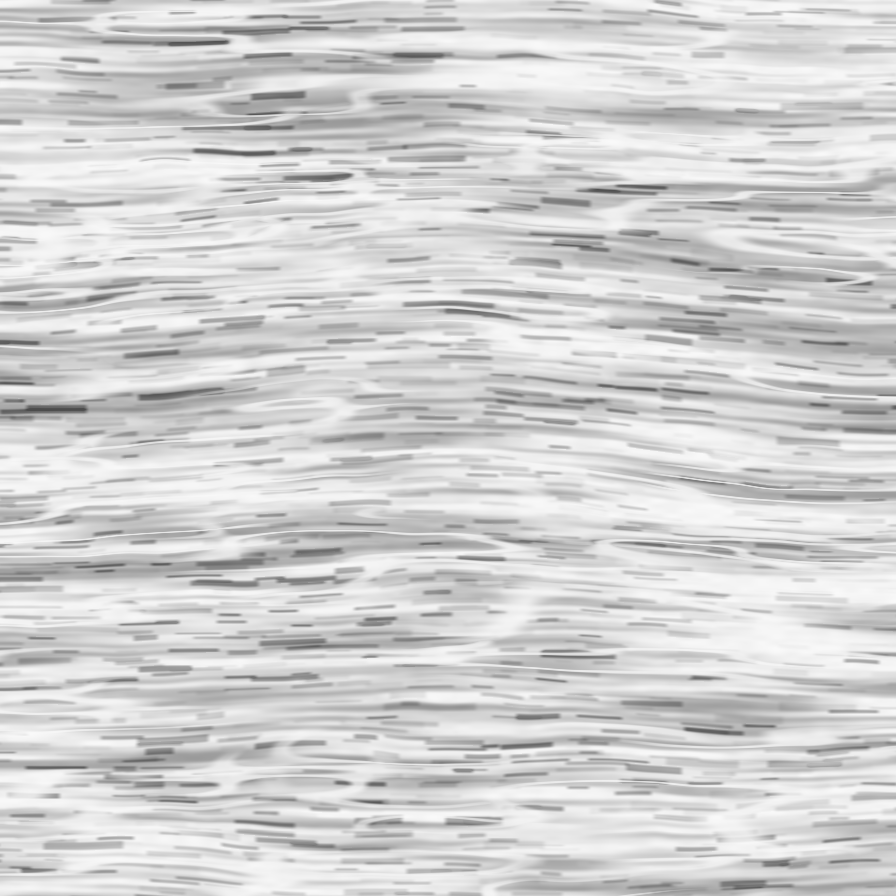
Write a Shadertoy shader that draws this texture.

```glsl
float hash(vec2 p) {
    return fract(sin(dot(p, vec2(127.1, 311.7))) * 43758.5453);
}

float noise(vec2 p) {
    vec2 cell = floor(p), f = fract(p);
    f = f * f * (3.0 - 2.0 * f);
    float low = mix(hash(cell), hash(cell + vec2(1, 0)), f.x);
    float high = mix(hash(cell + vec2(0, 1)), hash(cell + vec2(1, 1)), f.x);
    return mix(low, high, f.y);
}

// Blunt horizontal dashes, one at most per cell; returns their darkness
float dashes(vec2 p, vec2 cells, float seed) {
    vec2 g = p * cells;
    g.x += 37.0 * hash(vec2(floor(g.y), seed));
    vec2 id = floor(g) + seed * 19.0;
    vec2 halfSize = vec2(mix(0.12, 0.42, hash(id + 3.1)), mix(0.18, 0.36, hash(id + 5.7)));
    vec2 center = 0.5 + (0.45 - halfSize) * (2.0 * vec2(hash(id + 7.3), hash(id + 9.9)) - 1.0);
    vec2 d = (abs(fract(g) - center) - halfSize) / cells;
    vec2 inside = 1.0 - smoothstep(vec2(-0.004, -0.0018), vec2(0.004, 0.0014), d);
    float strength = hash(id + 1.7);
    return inside.x * inside.y * strength * strength * step(hash(id), 0.36);
}

// Thin pale lines that follow the contours of stretched noise
float veins(vec2 p, vec2 scale, float width) {
    float ridge = abs(noise(p * scale) - 0.5);
    float gate = smoothstep(0.35, 0.65, noise(p * vec2(4.0, 24.0) + scale));
    return gate * (1.0 - smoothstep(0.2 * width, width, ridge));
}

void mainImage(out vec4 fragColor, in vec2 fragCoord) {
    vec2 uv = fragCoord / iResolution.xy;

    // Gentle waviness of the fibres
    vec2 p = uv;
    p.y += 0.045 * (noise(uv * vec2(2.0, 4.0) + 3.0) - 0.5);
    p.y += 0.010 * (noise(uv * vec2(6.0, 17.0) + 8.0) - 0.5);
    p.y += 0.003 * (noise(uv * vec2(22.0, 50.0)) - 0.5);

    // Long soft streaks at several widths
    float grain = 0.24 * noise(p * vec2(2.5, 30.0) + 11.0)
                + 0.40 * noise(p * vec2(5.0, 95.0) + 23.0)
                + 0.36 * noise(p * vec2(8.0, 190.0) + 41.0);
    float patches = noise(uv * vec2(3.0, 9.0) + 5.0);
    float tone = 0.96 - 0.37 * smoothstep(0.25, 0.95, grain + 0.16 * (patches - 0.5));

    // Short dark pores, denser in some patches
    float pores = 0.0;
    for (float i = 0.0; i < 4.0; i++) {
        pores += dashes(p + 0.137 * i, vec2(8.0 + 2.0 * i, 82.0 + 23.0 * i), i + 1.0);
    }
    tone -= mix(0.16, 0.40, patches) * min(pores, 1.0);

    // Pale fibres and faint mottling
    float pale = max(veins(p + 0.31, vec2(4.0, 46.0), 0.09), veins(p + 0.67, vec2(7.0, 78.0), 0.12));
    tone = mix(tone, 0.965, 0.8 * pale);
    tone += 0.03 * (noise(uv * vec2(60.0, 170.0)) - 0.5);

    fragColor = vec4(vec3(clamp(tone, 0.3, 0.98)), 1.0);
}
```
